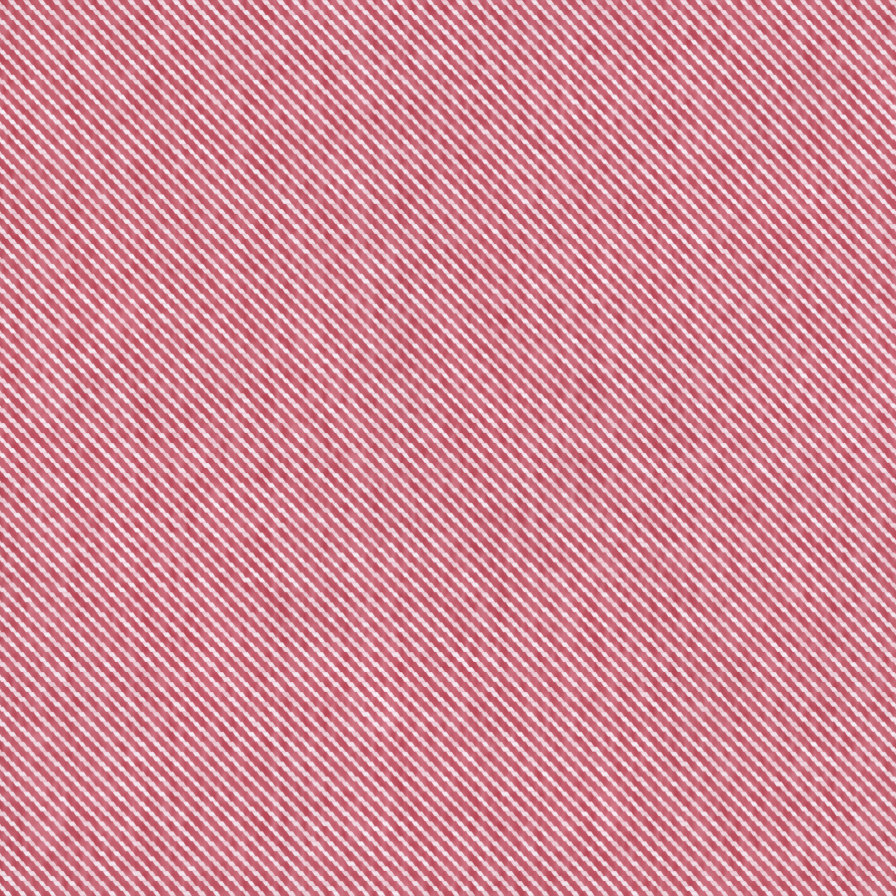
A Shadertoy shader for this texture:

```glsl
// Rose twill cloth: pale weft flecks step down to the right over rose warp threads.
// Each weft row places a fleck every three warps, shifted one warp per row;
// hashed length, tone and wrapped noise give the wear. All counts are whole, so it tiles.

#define WARPS 180.0        // vertical threads, a multiple of FLOAT_SPAN
#define WEFTS 180.0        // horizontal threads, a multiple of FLOAT_SPAN
#define FLOAT_SPAN 3.0     // warps between neighbouring flecks
#define FLECK_HALF 0.56    // half length of a fleck, in warps
#define FLECK_SLANT 0.65   // 0 = level flecks, 1 = unbroken diagonal
#define FLECK_WEAR 0.30    // strength of the fading of flecks
#define MOTTLE 0.035       // strength of broad tone changes
#define SAMPLES 4          // smoothing samples per axis
#define ROSE vec3(0.815, 0.47, 0.53)
#define DEEP_ROSE vec3(0.715, 0.285, 0.345)
#define PALE vec3(0.97, 0.945, 0.975)

float hash(vec2 p) {
    return fract(sin(dot(p, vec2(127.1, 311.7))) * 43758.5453);
}

// Value noise that wraps after one canvas width and height
float tileNoise(vec2 uv, vec2 count) {
    vec2 p = uv * count;
    vec2 cell = floor(p);
    vec2 f = fract(p);
    f = f * f * (3.0 - 2.0 * f);
    vec2 lo = mod(cell, count);
    vec2 hi = mod(cell + 1.0, count);
    return mix(mix(hash(lo), hash(vec2(hi.x, lo.y)), f.x),
               mix(hash(vec2(lo.x, hi.y)), hash(hi), f.x), f.y);
}

vec3 cloth(vec2 uv) {
    vec2 thread = uv * vec2(WARPS, WEFTS);
    float row = floor(thread.y);
    float across = fract(thread.y) - 0.5;

    // Position along the fleck and its wrapped identity
    float along = thread.x + row + FLECK_SLANT * across;
    float index = floor(along / FLOAT_SPAN);
    float offset = along - (index + 0.5) * FLOAT_SPAN;
    vec2 id = mod(vec2(index * FLOAT_SPAN - row, row), vec2(WARPS, WEFTS));

    // Warp: rounded diagonal ribs with fine fibre variation
    float fibre = tileNoise(uv, vec2(WARPS, WEFTS / 2.0));
    float rib = 0.5 - 0.5 * cos(6.2831853 * offset / FLOAT_SPAN);
    float warpTone = 0.55 - 0.2 * (rib - 0.5) + 0.85 * (fibre - 0.5);
    warpTone += 0.3 * (hash(vec2(mod(floor(thread.x), WARPS), 7.0)) - 0.5);
    vec3 color = mix(DEEP_ROSE, ROSE, clamp(warpTone, 0.0, 1.0));

    // Weft: rounded pale flecks, a few of them longer
    float halfLength = FLECK_HALF + 0.2 * (hash(id + 17.0) - 0.5);
    halfLength += 0.15 * step(0.95, hash(id + 41.0));
    float fleck = 1.0 - smoothstep(-0.15, 0.15, abs(offset) - halfLength);
    float roundness = 1.0 - 0.9 * across * across;
    float patches = tileNoise(uv, vec2(24.0, 48.0));
    float wear = FLECK_WEAR * (0.75 * hash(id) + 0.25 * patches);
    color = mix(color, PALE, fleck * roundness * (1.0 - wear));

    // Broad uneven dye
    float dye = 0.6 * tileNoise(uv, vec2(9.0)) + 0.4 * tileNoise(uv, vec2(40.0, 20.0));
    return color * (1.0 + MOTTLE * (dye - 0.5));
}

void mainImage(out vec4 fragColor, in vec2 fragCoord) {
    // Average a small grid of points inside the pixel
    vec3 sum = vec3(0.0);
    for (int y = 0; y < SAMPLES; y++) {
        for (int x = 0; x < SAMPLES; x++) {
            vec2 jitter = (vec2(x, y) + 0.5) / float(SAMPLES) - 0.5;
            sum += cloth((fragCoord + jitter) / iResolution.xy);
        }
    }
    fragColor = vec4(sum / float(SAMPLES * SAMPLES), 1.0);
}
```
